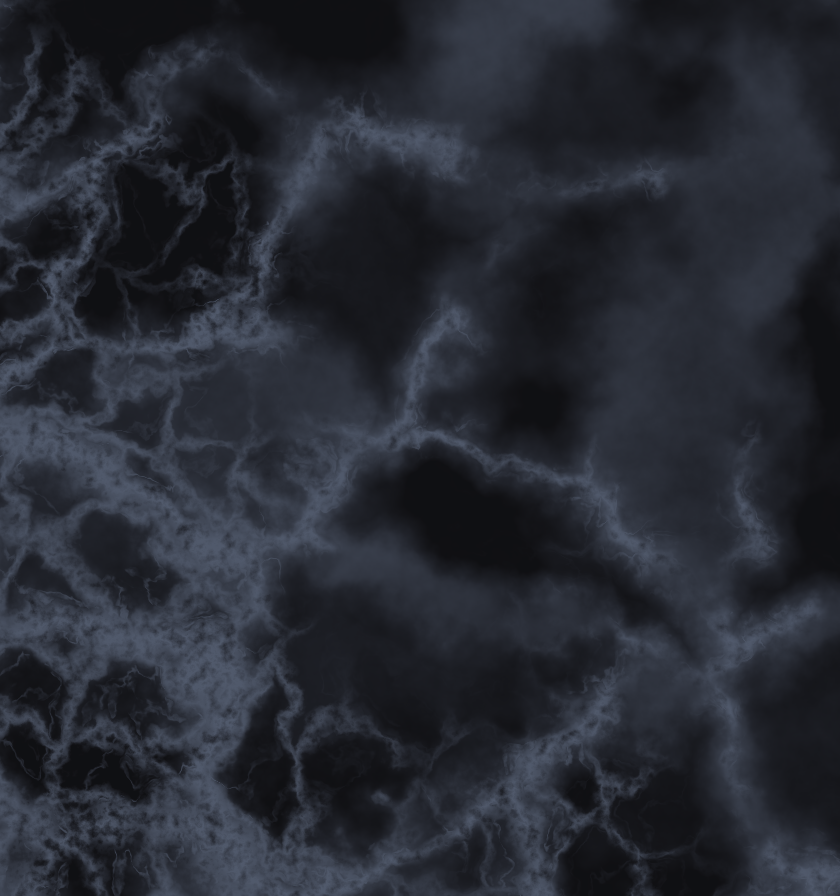
Write a WebGL 1 fragment shader that draws this texture.

```glsl
precision highp float;
// Dark blue-black marble: cloudy stone with ragged, broken slate veins.
uniform vec2 u_resolution;

const vec3 COAL = vec3(0.055, 0.055, 0.065);
const vec3 INK = vec3(0.13, 0.14, 0.17);
const vec3 FROST = vec3(0.315, 0.35, 0.42);

vec2 hash2(vec2 p) {
  vec3 q = fract(p.xyx * vec3(0.1031, 0.1030, 0.0973));
  q += dot(q, q.yzx + 33.33);
  return fract((q.xx + q.yz) * q.zy);
}

float cornerSlope(vec2 cell, vec2 offset) {
  float angle = 6.2832 * hash2(cell).x;
  return dot(vec2(cos(angle), sin(angle)), offset);
}

float gradientNoise(vec2 p) {
  vec2 i = floor(p), f = fract(p);
  vec2 u = f * f * f * (f * (f * 6.0 - 15.0) + 10.0);
  vec2 e = vec2(1.0, 0.0);
  float low = mix(cornerSlope(i, f), cornerSlope(i + e, f - e), u.x);
  float high = mix(cornerSlope(i + e.yx, f - e.yx), cornerSlope(i + 1.0, f - 1.0), u.x);
  return mix(low, high, u.y);
}

float fbm(vec2 p) {
  float sum = 0.0, gain = 0.6;
  for (int i = 0; i < 5; i++) {
    sum += gain * gradientNoise(p);
    p = mat2(1.6, 1.2, -1.2, 1.6) * p + 7.3;
    gain *= 0.5;
  }
  return sum;
}

vec2 fbm2(vec2 p) {
  return vec2(fbm(p), fbm(p + vec2(31.7, 17.3)));
}

// Returns distance to the nearest cell border and a random value per cell.
vec2 fractureCells(vec2 p) {
  vec2 i = floor(p), f = fract(p), nearest = vec2(0.0), home = vec2(0.0);
  float best = 8.0, border = 8.0;
  for (int y = -1; y <= 1; y++) {
    for (int x = -1; x <= 1; x++) {
      vec2 g = vec2(float(x), float(y));
      vec2 d = g + hash2(i + g) - f;
      if (dot(d, d) < best) {
        best = dot(d, d);
        nearest = d;
        home = g;
      }
    }
  }
  for (int y = -2; y <= 2; y++) {
    for (int x = -2; x <= 2; x++) {
      vec2 g = home + vec2(float(x), float(y));
      vec2 d = g + hash2(i + g) - f;
      vec2 gap = d - nearest;
      if (dot(gap, gap) > 0.0001)
        border = min(border, dot(0.5 * (nearest + d), normalize(gap)));
    }
  }
  return vec2(border, hash2(i + home + 51.0).y);
}

float band(float dist, float width) {
  return 1.0 - smoothstep(0.0, width, dist);
}

// A vein whose edge is frayed by the grain.
float raggedVein(float dist, float width, float grain) {
  return 1.0 - smoothstep(0.25, 1.0, dist / width + 1.3 * grain);
}

// More veins toward the left side and the bottom.
float veinDensity(vec2 p) {
  float slope = 0.86 - 0.5 * p.x - 0.68 * p.y;
  return clamp(slope + 0.3 * band(p.x - 0.12, 0.3) + 0.8 * fbm(p * 3.2 + 4.0), 0.0, 1.0);
}

vec3 stoneColour(float tone) {
  vec3 dark = mix(COAL, INK, clamp(tone / 0.4, 0.0, 1.0));
  return mix(dark, FROST, clamp((tone - 0.4) / 0.6, 0.0, 1.0));
}

void main() {
  vec2 p = gl_FragCoord.xy / u_resolution.y;
  vec2 q = p + 0.13 * fbm2(p * 3.0) + 0.045 * fbm2(p * 14.0 + 9.0);
  float density = veinDensity(p);
  float grain = fbm(p * 65.0);

  // Large faults and a finer web between them
  vec2 fault = fractureCells(mat2(3.2, -1.2, 1.2, 3.8) * q + 2.0);
  vec2 web = fractureCells(q * 10.0 + 13.0);
  float broken = smoothstep(0.0, 0.3, fbm(p * 5.0 + 21.0) + density - 0.08);
  float halo = band(fault.x, 0.1 + 0.26 * density) * broken;
  float faultVein = raggedVein(fault.x, 0.04 + 0.08 * density, grain) * broken;
  float webVein = raggedVein(web.x, 0.06 + 0.12 * density, grain) * smoothstep(0.25, 0.65, density);
  float filament = band(abs(fbm(q * 13.0 + 40.0)), 0.06) * max(halo, 0.6 * density * density);

  // Cloudy ground with dark cell hearts and wide shadows
  float ground = 0.58 + 0.34 * fbm(p * 3.5 + 60.0) + 0.05 * grain;
  ground -= 0.5 * fault.y * smoothstep(0.03, 0.26, fault.x);
  ground -= 0.3 * web.y * smoothstep(0.04, 0.22, web.x) * density;
  ground -= 0.5 * smoothstep(0.02, 0.3, fbm(p * 2.2 + 83.0));
  ground += (0.12 + 0.25 * grain) * halo;

  // Speckled mineral in the veins
  float vein = max(max(faultVein, 0.8 * webVein), 0.8 * filament);
  vein *= clamp(0.74 + 1.5 * grain + 0.6 * fbm(p * 9.0 + 5.0), 0.0, 1.0);
  float tone = mix(max(ground, 0.03), 1.0, vein);

  gl_FragColor = vec4(stoneColour(tone), 1.0);
}
```
